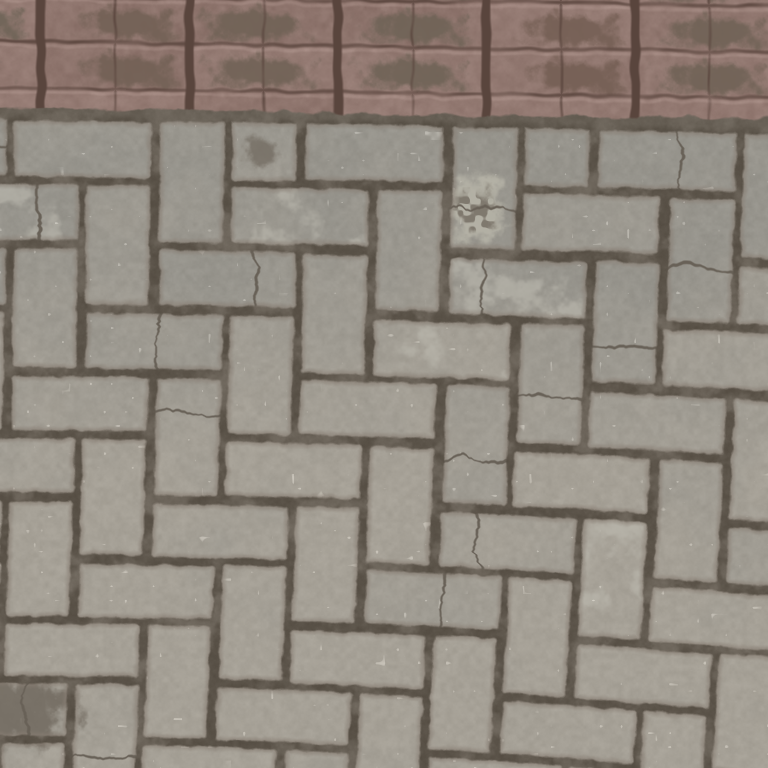
Reproduce this texture procedurally as a Shadertoy shader.

```glsl
const vec2 CELL = vec2(0.0938, 0.0827);   // half-brick pitch
const vec2 TILE = vec2(0.1934, 0.0599);   // red tile width, rib height
const float EDGE = 0.014;                 // slope of the tile strip
const vec3 JOINT_DARK = vec3(0.35, 0.32, 0.28);
const vec3 JOINT_PALE = vec3(0.43, 0.40, 0.36);
const vec3 BRICK_COOL = vec3(0.59, 0.58, 0.55);
const vec3 BRICK_WARM = vec3(0.65, 0.63, 0.59);
const vec3 TILE_PINK = vec3(0.57, 0.47, 0.44);
const vec3 TILE_STAIN = vec3(0.46, 0.37, 0.33);
const vec3 TILE_MOSS = vec3(0.43, 0.39, 0.34);
const vec3 TILE_JOINT = vec3(0.35, 0.27, 0.24);

float hash(vec2 p) {
    vec3 q = fract(p.xyx * 0.1031);
    q += dot(q, q.yzx + 33.33);
    return fract((q.x + q.y) * q.z);
}

float noise(vec2 p) {
    vec2 i = floor(p), f = fract(p);
    f = f * f * (3.0 - 2.0 * f);
    return mix(mix(hash(i), hash(i + vec2(1, 0)), f.x),
               mix(hash(i + vec2(0, 1)), hash(i + vec2(1, 1)), f.x), f.y);
}

float fbm(vec2 p) {
    float sum = 0.0, amp = 0.5;
    for (int i = 0; i < 4; i++) {
        sum += amp * noise(p);
        p = p * 2.03 + 17.0;
        amp *= 0.5;
    }
    return sum / 0.9375;
}

// 1 inside a band of the given half width, with a soft rim
float band(float d, float halfWidth, float soft) {
    return 1.0 - smoothstep(halfWidth - soft, halfWidth + soft, abs(d));
}

// Ragged elliptical smudge
float smudge(vec2 p, vec2 centre, vec2 radius) {
    float e = length((p - centre) / radius) + (fbm(p * 55.0) - 0.5) * 1.1;
    return 1.0 - smoothstep(0.55, 1.05, e);
}

// Canvas to column and row of the slightly warped paving
vec2 pavingGrid(vec2 p) {
    vec2 g = (p - vec2(0.013, 0.151)) / CELL;
    for (int i = 0; i < 4; i++) {
        g.x = (p.x - 0.013 + 0.00016 * g.y * g.y) / (0.0951 - 0.00026 * g.y);
        float sag = g.x * g.x * (0.0001 + 0.000033 * g.y) + g.x * (0.0008 - 0.000065 * g.y);
        g.y = (p.y - 0.151 - sag + 0.00033 * g.y * g.y) / 0.0846;
    }
    return g;
}

vec3 herringbone(vec2 p, float soft) {
    vec2 g = pavingGrid(p), cell = floor(g);
    float k = mod(cell.x + cell.y, 4.0);
    bool flat_ = k < 1.5;
    vec2 size = flat_ ? vec2(2, 1) : vec2(1, 2);
    vec2 id = cell - (k == 1.0 ? vec2(1, 0) : k == 3.0 ? vec2(0, 1) : vec2(0));
    vec2 q = g - id;
    float h = hash(id + 7.0), h2 = hash(id + 41.0), h3 = hash(id + 83.0);

    // Rounded brick with a ragged outline, cut off at the tile strip
    vec2 shift = (vec2(h, h2) - 0.5) * 0.003;
    vec2 b = abs((q - size * 0.5) * CELL + shift) - size * 0.5 * CELL + 0.0095;
    float d = length(max(b, 0.0)) + min(max(b.x, b.y), 0.0) - 0.004;
    d = max(d, 0.005 - g.y * CELL.y);
    d += (fbm(p * 65.0 + id) - 0.5) * 0.006;

    // Stone tone, mottling and pale worn patches
    float tone = smoothstep(0.15, 0.75, p.y) + (h - 0.5) * 0.5 + (fbm(p * 14.0) - 0.5) * 0.8;
    vec3 stone = mix(BRICK_COOL, BRICK_WARM, clamp(tone, 0.0, 1.0));
    stone += (fbm(p * 130.0) - 0.5) * 0.06;
    float worn = step(0.9, h3) * smoothstep(0.5, 0.75, fbm(p * 32.0 + 9.0));
    stone = mix(stone, vec3(0.74, 0.73, 0.69), worn * 0.6);
    stone += 0.12 * smoothstep(0.93, 0.99, noise(p * 110.0));

    // Single blemishes: lichen with a speckled core, dirt
    vec2 lichen = vec2(0.622, 0.275);
    stone = mix(stone, vec3(0.73, 0.72, 0.67), 0.8 * smudge(p, lichen, vec2(0.045, 0.055)));
    stone = mix(stone, JOINT_PALE, 0.75 * smudge(p, lichen, vec2(0.033)) * smoothstep(0.35, 0.6, noise(p * 130.0)));
    stone = mix(stone, JOINT_PALE, 0.7 * smudge(p, vec2(0.34, 0.2), vec2(0.025)));
    stone = mix(stone, JOINT_PALE, 0.8 * smudge(p, vec2(0.03, 0.925), vec2(0.075, 0.05)));

    // Dirt creeping over the rim, then a crack across some bricks
    stone = mix(stone, vec3(0.53, 0.49, 0.45), 0.6 * smoothstep(-0.008, 0.0, d));
    vec2 along = flat_ ? q : q.yx;
    float bend = (fbm(vec2(along.y * 3.0, h * 50.0)) - 0.5) * 0.3;
    float crack = (along.x - mix(0.55, 1.45, h2) - bend) * (flat_ ? CELL.x : CELL.y);
    float crackWidth = 0.0008 + 0.0018 * noise(p * 50.0);
    stone = mix(stone, JOINT_PALE * 0.95, step(h, 0.26) * band(crack, crackWidth, soft * 0.7));

    vec3 joint = mix(JOINT_DARK, JOINT_PALE, smoothstep(0.4, 0.75, fbm(p * 38.0)));
    joint = mix(joint, JOINT_PALE, 0.6 * smoothstep(0.005, -0.005, g.y * CELL.y));
    joint += (fbm(p * 150.0) - 0.5) * 0.06;
    return mix(stone, joint, smoothstep(-soft, soft, d));
}

vec3 redTiles(vec2 p, float soft) {
    vec2 t = vec2(p.x - 0.0534, p.y - EDGE * p.x - 0.0534) / TILE;
    t += (vec2(noise(p * 45.0), noise(p * 45.0 + 30.0)) - 0.5) * vec2(0.02, 0.08);
    vec2 id = floor(t), f = fract(t);
    vec3 col = TILE_PINK + (fbm(p * 90.0) - 0.5) * 0.08 + (hash(id) - 0.5) * 0.03;

    // Worn brown patch on each of the upper ribs
    vec2 centre = vec2(0.5 + (hash(id + 5.0) - 0.5) * 0.3, 0.58);
    float patch_ = smudge(f * TILE, centre * TILE, vec2(0.085, 0.026)) * step(id.y, 0.5);
    col = mix(col, mix(TILE_STAIN, TILE_MOSS, hash(id.xx + 3.0)), patch_ * 0.9);

    // Rib grooves, centre groove and wide joints between tiles
    float rib = min(f.y, 1.0 - f.y) * TILE.y;
    float groove = max(band(rib, 0.0022, soft), band((f.x - 0.5) * TILE.x, 0.0016, soft));
    col = mix(col, TILE_JOINT, groove * (0.4 + 0.5 * noise(p * 40.0)));
    col += 0.05 * band(f.y * TILE.y - 0.006, 0.002, soft);
    return mix(col, TILE_JOINT, band(min(f.x, 1.0 - f.x) * TILE.x, 0.006, soft));
}

void mainImage(out vec4 fragColor, in vec2 fragCoord) {
    vec2 p = fragCoord / iResolution.xy;
    p.y = 1.0 - p.y;   // rows count downwards
    float soft = max(0.002, 1.0 / iResolution.y);
    float strip = p.y - EDGE * p.x - 0.141 + (fbm(p * 40.0) - 0.5) * 0.012;
    vec3 col = mix(redTiles(p, soft), herringbone(p, soft), smoothstep(-soft, soft, strip));
    fragColor = vec4(col, 1.0);
}
```
